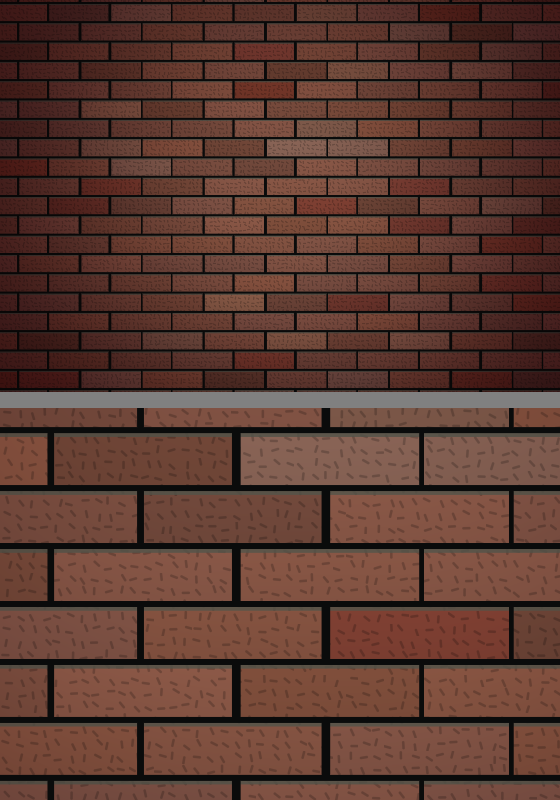
Top: the whole. Bottom: its middle third, enlarged.
This pattern is drawn by a WebGL 2 fragment shader. Its source:

```glsl
#version 300 es
precision highp float;
// Running-bond brick wall: about 9 bricks across and 20 courses down.
// Joints come from distances to a staggered grid; hashes vary tint and grain,
// and a radial falloff turns warm brown bricks into dark red ones at the rim.
uniform vec2 u_resolution;
out vec4 fragColor;

float hash(vec2 p) {
    vec3 q = fract(vec3(p.xyx) * 0.1031);
    q += dot(q, q.yzx + 33.33);
    return fract((q.x + q.y) * q.z);
}

float segmentDistance(vec2 p, vec2 halfAxis) {
    float t = clamp(dot(p, halfAxis) / dot(halfAxis, halfAxis), -1.0, 1.0);
    return length(p - halfAxis * t);
}

// Short slanted dash, one jittered in each small cell
float grain(vec2 p, float pixel) {
    vec2 cell = floor(p / 0.22);
    vec2 local = (fract(p / 0.22) - 0.5) * 0.22;
    vec2 jitter = vec2(hash(cell + 3.1), hash(cell + 47.7)) - 0.5;
    float angle = 0.8 + 2.2 * (hash(cell + 91.3) - 0.5);
    vec2 halfAxis = 0.05 * vec2(cos(angle), sin(angle));
    float d = segmentDistance(local - jitter * 0.1, halfAxis);
    return 1.0 - smoothstep(0.01, 0.022 + pixel * 0.7, d);
}

void main() {
    vec2 uv = gl_FragCoord.xy / u_resolution;
    // One unit is the height of a course; y runs downward
    vec2 wall = vec2(uv.x * 28.98, (1.0 - uv.y) * 20.3 - 0.15);
    float pixel = 20.3 / u_resolution.y;

    // Staggered courses
    float course = floor(wall.y);
    float shift = mod(course, 2.0) < 0.5 ? 2.49 : 0.943;
    float along = (wall.x - shift) / 3.198;
    vec2 brick = vec2(floor(along), course) + 20.0;

    // Joint distances, with upright joints of uneven width
    float joint = floor(along + 0.5);
    float uprightHalf = 0.058 + 0.02 * sin(joint * 2.0944);
    float upright = abs(along - joint) * 3.198 - uprightHalf;
    float below = fract(wall.y);
    float level = min(below, 1.0 - below) - 0.052;
    float face = smoothstep(-0.5 * pixel, 0.5 * pixel, min(upright, level));

    // Falloff from the warm centre to the dark red rim
    float radius = length((uv - vec2(0.52, 0.5)) * vec2(2.0, 1.45));
    float rim = smoothstep(0.1, 1.32, radius);
    vec3 color = mix(vec3(0.50, 0.325, 0.255), vec3(0.23, 0.09, 0.085), rim);

    // Tint of each brick: mostly mild, now and then pale, red or dark
    float tone = hash(brick);
    float kind = hash(brick + 61.7);
    color *= 0.93 + 0.14 * tone;
    color *= mix(vec3(1.03, 0.97, 0.93), vec3(0.99, 1.0, 1.08), hash(brick + 13.9));
    if (kind > 0.93) color *= vec3(0.97, 0.76, 0.74);
    else if (kind > 0.86) color *= 0.85;
    else if (kind < 0.09) color *= vec3(1.06, 1.18, 1.2);

    // Grain and a slight shading down the face
    color *= 1.0 - 0.2 * grain(wall, pixel);
    color *= 1.03 - 0.06 * below;

    // Grey-green lip under each level joint
    float lip = 1.0 - smoothstep(0.115 - 0.5 * pixel, 0.115 + 0.5 * pixel, below);
    vec3 lipColor = mix(vec3(0.32, 0.33, 0.29), vec3(0.15, 0.13, 0.12), rim);
    color = mix(color, lipColor, 0.8 * lip);

    vec3 mortar = mix(vec3(0.04, 0.045, 0.045), vec3(0.03, 0.025, 0.025), rim);
    fragColor = vec4(mix(mortar, color, face), 1.0);
}
```
